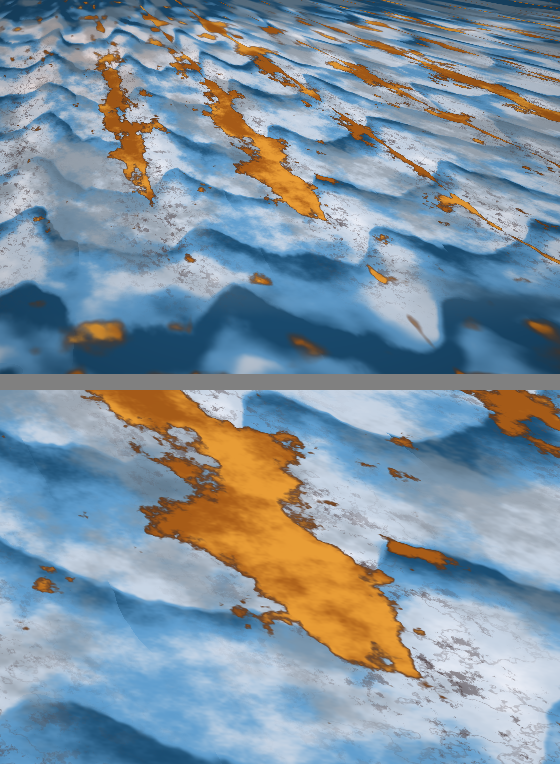
Top, the full canvas; bottom, a detail of the centre.
Give the GLSL for this texture, as a Shadertoy shader.

```glsl
float hash(vec2 p) {
    return fract(sin(dot(p, vec2(127.1, 311.7))) * 43758.5453);
}

float noise(vec2 p) {
    vec2 i = floor(p), f = fract(p);
    f = f * f * (3.0 - 2.0 * f);
    return mix(mix(hash(i), hash(i + vec2(1, 0)), f.x),
               mix(hash(i + vec2(0, 1)), hash(i + vec2(1, 1)), f.x), f.y);
}

float fbm(vec2 p, float gain) {
    float sum = 0.0, total = 0.0, amp = 1.0;
    for (int i = 0; i < 6; i++) {
        sum += amp * noise(p);
        total += amp;
        amp *= gain;
        p = mat2(1.6, 1.2, -1.2, 1.6) * p + 7.3;
    }
    return sum / total;
}

float bell(float x, float width) {
    return exp(-x * x / (width * width));
}

void mainImage(out vec4 fragColor, in vec2 fragCoord) {
    vec2 uv = fragCoord / iResolution.y;

    // Roof plane: ridges fan out from a point above the top edge
    float near = 1.19 - uv.y;
    vec2 roof = vec2((uv.x - 0.195) / near, -log(near));
    float focus = smoothstep(0.24, 0.42, near) * (1.0 - smoothstep(0.82, 1.1, near));
    float gain = mix(0.3, 0.62, focus);
    float wobble = fbm(roof * 4.0, 0.5) - 0.5;

    // Rounded tile rolls across, overlapping courses down
    float column = (roof.x - 0.29) / 0.58 + 0.16 * wobble;
    float ridge = floor(column + 0.5);
    float fromGroove = column - ridge;
    float fromRoll = fract(column + 0.25) - 0.5;
    float roll = bell(fromRoll, 0.19);
    float course = 4.7 * roof.y - 0.55 * roll + 0.35 + 0.7 * wobble
                 + 0.25 * sin(ridge * 2.4) * bell(fromGroove, 0.3);
    float along = fract(course);
    float lipBlur = mix(0.16, 0.06, focus);
    float shadow = smoothstep(0.5, 1.0 - lipBlur, along)
                 * (1.0 - smoothstep(1.0 - lipBlur, 1.0, along));
    float lip = bell(along - 0.15, 0.13);

    // Light on the snow
    float relief = fbm(roof * vec2(7, 13) + 20.0, gain);
    float light = 0.57 - 1.7 * fromRoll * roll + 0.7 * (relief - 0.5);
    light -= shadow * (0.25 + 0.2 * hash(vec2(ridge, floor(course))));
    light += 0.13 * lip * roll;
    light -= 0.26 * smoothstep(0.72, 1.12, near);
    light -= 0.6 * (1.0 - smoothstep(0.19, 0.27, near));
    light -= 0.12 * smoothstep(0.9, 1.5, uv.x) * (1.0 - focus);

    vec3 darkBlue = vec3(0.1, 0.29, 0.43);
    vec3 blue = vec3(0.36, 0.59, 0.77);
    vec3 frost = vec3(0.74, 0.79, 0.85);
    vec3 color = mix(darkBlue, blue, smoothstep(0.02, 0.38, light));
    color = mix(color, frost, smoothstep(0.36, 0.57, light));
    color = mix(color, vec3(0.89, 0.9, 0.93), smoothstep(0.6, 0.9, light));

    // Grey worn film and warm far glow
    float worn = smoothstep(0.46, 0.66, fbm(roof * vec2(5, 8) + 51.0, gain));
    color = mix(color, vec3(0.5, 0.54, 0.58), worn * 0.65 * (1.0 - smoothstep(0.8, 1.1, near)));
    float glow = bell(uv.x - 0.22, 0.28) * bell(near - 0.34, 0.14);
    color += vec3(0.13, 0.05, 0.0) * glow * smoothstep(0.35, 0.7, light);

    // Bare rust beside each groove, patchy along its length
    float grain = fbm(roof * vec2(11, 16), gain);
    float patchy = noise(vec2(ridge * 3.7 + 2.0, roof.y * 4.0));
    float exposed = smoothstep(0.2, 0.3, near) * (1.0 - smoothstep(0.62, 0.9, near))
                  * smoothstep(-1.0, 0.2, ridge);
    float streak = bell(fromGroove + 0.06, mix(0.21, 0.07, smoothstep(0.55, 0.9, near)));
    float rust = grain - 0.77 + streak * exposed * (0.14 + 0.28 * patchy);
    rust += 0.12 * streak * bell(ridge - 1.0, 0.6) * bell(near - 0.6, 0.2);
    rust += 0.26 * bell(fromGroove, 0.025) * smoothstep(-0.5, 0.5, ridge);
    rust += 0.2 * shadow * roll * focus * patchy;
    float soft = mix(0.11, 0.025, focus);

    // Dark speckle and hairline cracks around the rust
    float speckle = smoothstep(0.56, 0.68, fbm(roof * vec2(45, 60), 0.7));
    float crack = 1.0 - smoothstep(0.0, 0.03, abs(fbm(roof * vec2(16, 24) + 9.0, 0.6) - 0.5));
    float fringe = bell(fromGroove - 0.03, 0.25) * focus;
    color = mix(color, vec3(0.32, 0.27, 0.28), fringe * (0.6 * speckle + 0.3 * crack));

    vec3 brown = vec3(0.36, 0.23, 0.15) * (0.75 + 0.5 * relief);
    vec3 orange = mix(vec3(0.62, 0.34, 0.09), vec3(0.86, 0.58, 0.2), smoothstep(0.4, 0.65, relief));
    vec3 bare = mix(brown, orange, smoothstep(0.0, 0.09, rust));
    color = mix(color, bare, smoothstep(-soft, soft, rust));

    // Darkened corners
    vec2 centered = fragCoord / iResolution.xy - 0.5;
    color *= 1.06 - 0.55 * dot(centered, centered);
    fragColor = vec4(clamp(color, 0.0, 1.0), 1.0);
}
```
